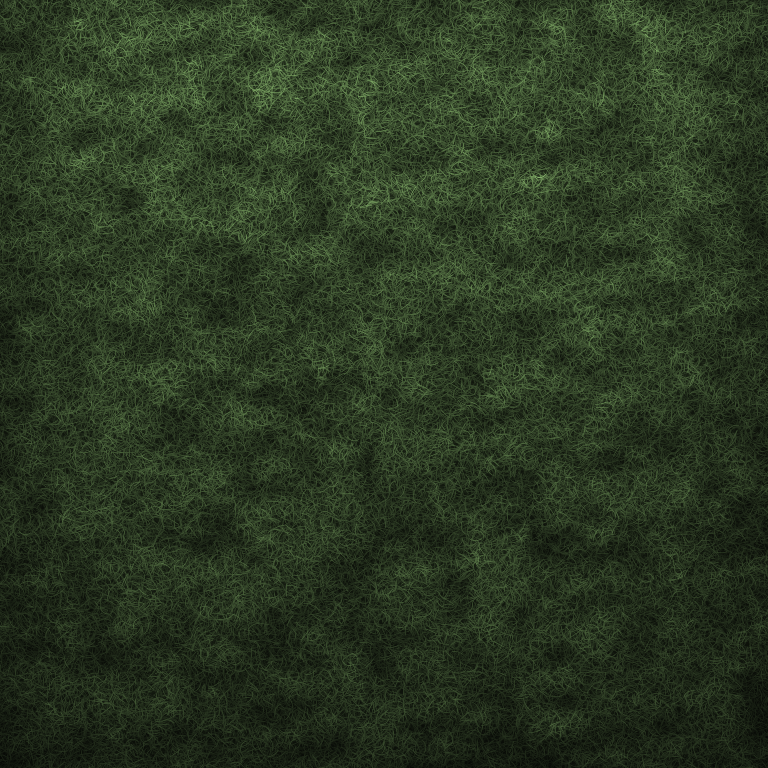
A Shadertoy shader for this texture:

```glsl
// Dark green felt: many layers of short curved fibres, one per jittered cell,
// are laid over each other from deep and dark to high and bright.
// Small clumps, a light from above and shaded borders vary the brightness.

const vec3  FELT_GREEN     = vec3(0.216, 0.288, 0.172);
const int   FIBRE_LAYERS   = 12;
const float FIBRE_GRID     = 100.0;  // cells across the canvas height
const float FIBRE_REACH    = 0.92;   // half length, in cells
const float FIBRE_WIDTH    = 0.05;   // half width, in cells
const float FIBRE_BEND     = 0.6;
const float FIBRE_OPACITY  = 0.76;
const float DEEP_TONE      = 0.36;
const float HIGH_TONE      = 1.22;
const float CLUMP_SCALE    = 30.0;
const float CLUMP_CONTRAST = 0.95;
const float TUFT_GAIN      = 0.30;
const float LIGHT_BOTTOM   = 0.66;
const float LIGHT_TOP      = 1.34;
const float BORDER_SHADE   = 0.70;

float hash(vec2 p) {
    return fract(sin(dot(p, vec2(127.1, 311.7))) * 43758.5453);
}

mat2 rotation(float angle) {
    float c = cos(angle), s = sin(angle);
    return mat2(c, s, -s, c);
}

float valueNoise(vec2 p) {
    vec2 cell = floor(p);
    vec2 f = fract(p);
    f = f * f * (3.0 - 2.0 * f);
    float low  = mix(hash(cell), hash(cell + vec2(1, 0)), f.x);
    float high = mix(hash(cell + vec2(0, 1)), hash(cell + vec2(1, 1)), f.x);
    return mix(low, high, f.y);
}

float fbm(vec2 p) {
    float sum = 0.0, weight = 0.5;
    for (int octave = 0; octave < 3; octave++) {
        sum += weight * valueNoise(p);
        p = rotation(0.6) * p * 2.03 + 7.3;
        weight *= 0.5;
    }
    return sum / 0.875;
}

// Coverage of one bent strand, given the offset from its centre
float strand(vec2 offset, float angle, float bend, float soft) {
    vec2 q = rotation(angle) * offset;
    float curve = bend * (q.x * q.x - FIBRE_REACH * FIBRE_REACH / 3.0);
    float slope = 2.0 * bend * q.x;
    float dist = abs(q.y - curve) / sqrt(1.0 + slope * slope);
    float body = 1.0 - smoothstep(FIBRE_WIDTH - soft, FIBRE_WIDTH + soft, dist);
    float ends = 1.0 - smoothstep(FIBRE_REACH * 0.75, FIBRE_REACH, abs(q.x));
    return body * ends;
}

// Brightness of the whole mat of fibres
float fibreMat(vec2 p, float soft) {
    float tone = DEEP_TONE;
    for (int layer = 0; layer < FIBRE_LAYERS; layer++) {
        float depth = float(layer) / float(FIBRE_LAYERS - 1);
        float seed = float(layer) * 17.0;
        vec2 q = rotation(float(layer) * 1.3) * p * FIBRE_GRID + seed * 0.37;
        vec2 home = floor(q);
        for (int y = -1; y <= 1; y++) {
            for (int x = -1; x <= 1; x++) {
                vec2 cell = home + vec2(x, y);
                vec2 id = cell + seed;
                vec2 centre = cell + vec2(hash(id), hash(id + 41.3));
                float angle = 3.14159 * hash(id + 83.7);
                float bend = FIBRE_BEND * (2.0 * hash(id + 29.1) - 1.0);
                float cover = strand(q - centre, angle, bend, soft);
                float fibreTone = mix(DEEP_TONE, HIGH_TONE, depth)
                                * mix(0.72, 1.28, hash(id + 57.9));
                tone = mix(tone, fibreTone, cover * FIBRE_OPACITY);
            }
        }
    }
    return tone;
}

// Loose clumps, slightly wider than tall, with a few bright tufts
float clumps(vec2 p) {
    vec2 q = rotation(-0.2) * p * vec2(0.85, 1.15) * CLUMP_SCALE;
    float tuft = smoothstep(0.70, 0.86, fbm(q * 1.1 + 31.7));
    return 1.0 + CLUMP_CONTRAST * (fbm(q) - 0.5) + TUFT_GAIN * tuft;
}

// Light from the top, darker towards the sides and the bottom
float lighting(vec2 uv) {
    float light = mix(LIGHT_BOTTOM, LIGHT_TOP, uv.y);
    float sides = smoothstep(-0.02, 0.14, min(uv.x, 1.0 - uv.x));
    float bottom = smoothstep(-0.06, 0.10, uv.y);
    float top = smoothstep(-0.03, 0.03, 1.0 - uv.y);
    return light * mix(BORDER_SHADE, 1.0, sides * bottom * top);
}

void mainImage(out vec4 fragColor, in vec2 fragCoord) {
    vec2 uv = fragCoord / iResolution.xy;
    vec2 p = fragCoord / iResolution.y;
    float soft = 0.5 * FIBRE_GRID / iResolution.y;

    float brightness = fibreMat(p, soft) * clumps(p) * lighting(uv);
    fragColor = vec4(clamp(FELT_GREEN * brightness, 0.0, 1.0), 1.0);
}
```
